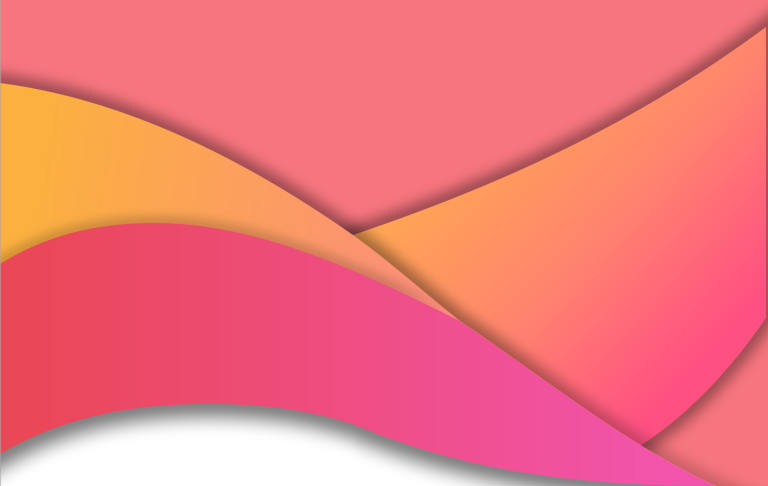
This background is drawn by a Shadertoy shader. Its source:

```glsl
// Layered paper waves: coral backdrop, orange sail, amber and pink ribbons, white corner.

const vec3 CORAL       = vec3(0.965, 0.459, 0.494);
const vec3 AMBER       = vec3(0.988, 0.690, 0.250);
const vec3 PEACH       = vec3(0.990, 0.550, 0.490);
const vec3 SAIL_LIGHT  = vec3(1.000, 0.645, 0.330);
const vec3 SAIL_MID    = vec3(1.000, 0.520, 0.430);
const vec3 SAIL_DEEP   = vec3(1.000, 0.315, 0.510);
const vec3 CRIMSON     = vec3(0.918, 0.280, 0.340);
const vec3 MAGENTA     = vec3(0.949, 0.330, 0.675);
const vec3 PAPER       = vec3(1.0);

// Cubic through a and b with end slopes; returns (height, slope), straight outside.
vec2 curve(float x, vec2 a, vec2 b, float slopeA, float slopeB) {
    float run = b.x - a.x;
    float rise = b.y - a.y;
    float inside = clamp(x, a.x, b.x);
    float t = (inside - a.x) / run;
    float c1 = run * slopeA;
    float c2 = 3.0 * rise - run * (2.0 * slopeA + slopeB);
    float c3 = run * (slopeA + slopeB) - 2.0 * rise;
    float slope = (c1 + t * (2.0 * c2 + 3.0 * c3 * t)) / run;
    float height = a.y + t * (c1 + t * (c2 + t * c3));
    return vec2(height + slope * (x - inside), slope);
}

// Approximate signed distance to a curve, positive above it.
float above(float y, vec2 c) {
    return (y - c.x) * inversesqrt(1.0 + c.y * c.y);
}

vec2 pinkTop(float x) {
    vec2 crest = vec2(0.2018, 0.3424);
    vec2 joint = vec2(0.5990, 0.2148);
    if (x < crest.x) return curve(x, vec2(0.0, 0.2891), crest, 0.62, 0.0);
    if (x < joint.x) return curve(x, crest, joint, 0.0, -0.50);
    return curve(x, joint, vec2(0.9323, 0.0), -0.68, -0.45);
}

vec2 amberTop(float x) {
    vec2 crossing = vec2(0.4596, 0.3268);
    vec2 joint = vec2(0.5990, 0.2148);
    if (x < crossing.x) return curve(x, vec2(0.0, 0.5247), crossing, -0.13, -0.70);
    if (x < joint.x) return curve(x, crossing, joint, -0.72, -0.80);
    return pinkTop(x);
}

vec2 pinkBottom(float x) {
    vec2 crest = vec2(0.2734, 0.1068);
    vec2 bend = vec2(0.4622, 0.0794);
    if (x < crest.x) return curve(x, vec2(0.0, 0.0417), crest, 0.58, 0.0);
    if (x < bend.x) return curve(x, crest, bend, 0.0, -0.33);
    return curve(x, bend, vec2(0.9323, 0.0), -0.42, 0.0);
}

// Soft darkness that fades with distance from an edge.
float shadow(float dist, float reach, float strength) {
    float fade = 1.0 - smoothstep(0.0, reach, max(dist, 0.0));
    return strength * fade * fade;
}

// Shades the layer beneath, then lays a coloured sheet where dist is negative.
vec3 layer(vec3 under, vec3 sheet, float dist, float shade, float pixel) {
    float cover = 1.0 - smoothstep(-0.75 * pixel, 0.75 * pixel, dist);
    return mix(under * (1.0 - shade), sheet, cover);
}

void mainImage(out vec4 fragColor, in vec2 fragCoord) {
    float pixel = 1.0 / iResolution.x;
    vec2 p = fragCoord * pixel;
    float top = iResolution.y * pixel;
    vec3 color = CORAL;

    // Orange sail with a diagonal three-stop gradient
    vec2 sailTop = curve(p.x, vec2(0.4596, 0.3268), vec2(0.9974, 0.5977), 0.34, 0.74);
    vec2 sailBottom = curve(p.x, vec2(0.8333, 0.0521), vec2(0.9974, 0.2188), 0.65, 1.45);
    float sailDist = max(above(p.y, sailTop), -above(p.y, sailBottom));
    sailDist = max(sailDist, p.x - 0.9974);
    float along = dot(vec2(p.x, top - p.y), vec2(0.74, 0.67));
    vec3 sail = mix(SAIL_LIGHT, SAIL_MID, smoothstep(0.0, 1.0, 0.0) + clamp((along - 0.566) / 0.209, 0.0, 1.0));
    sail = mix(sail, SAIL_DEEP, clamp((along - 0.775) / 0.215, 0.0, 1.0));
    color = layer(color, sail, sailDist, shadow(sailDist, 0.036, 0.32), pixel);

    // Amber ribbon, its shadow thinning toward the lower right
    float amberDist = above(p.y, amberTop(p.x));
    vec3 amber = mix(AMBER, PEACH, clamp((p.x - 0.05 + 0.15 * (0.4 - p.y)) / 0.55, 0.0, 1.0));
    float amberShade = shadow(amberDist, 0.036, mix(0.32, 0.16, smoothstep(0.6, 0.9, p.x)));
    color = layer(color, amber, amberDist, amberShade, pixel);

    // Pink ribbon
    float pinkDist = above(p.y, pinkTop(p.x));
    vec3 pink = mix(CRIMSON, MAGENTA, clamp((p.x - 0.03) / 0.84, 0.0, 1.0));
    float pinkShade = shadow(pinkDist, 0.028, 0.16) * (1.0 - smoothstep(0.5, 0.6, p.x));
    color = layer(color, pink, pinkDist, pinkShade, pixel);

    // White corner under the shadow of the pink ribbon
    float paperDist = above(p.y, pinkBottom(p.x));
    vec3 paper = PAPER * (1.0 - shadow(-paperDist, 0.052, 0.48));
    color = layer(color, paper, paperDist, 0.0, pixel);

    // Thin grey rim on the left side
    color = mix(color, vec3(0.66), 0.6 * (1.0 - smoothstep(0.0008, 0.0022, p.x)));
    fragColor = vec4(color, 1.0);
}
```
